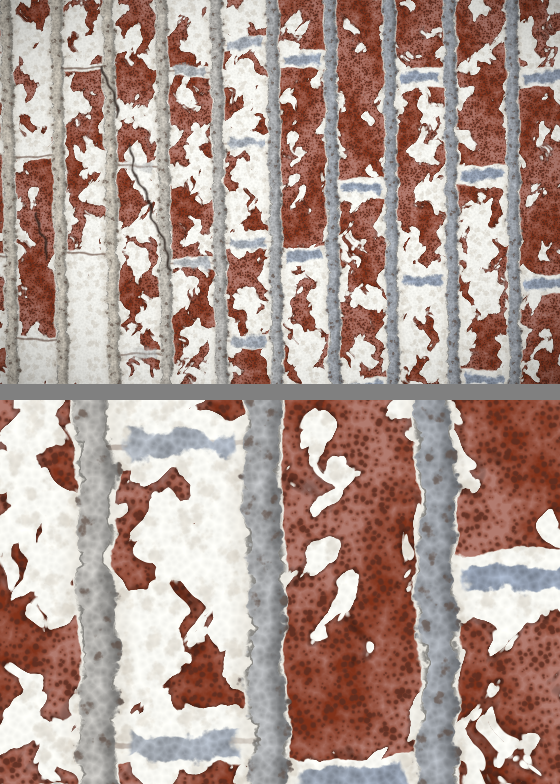
Top: the whole. Bottom: its middle third, enlarged.
This texture is drawn by a Shadertoy shader. Its source:

```glsl
// Weathered wall of upright bricks in columns that widen to the right, under flaking
// white paint. Columns come from a quadratic spacing rule; layered cellular noise
// decides where paint has chipped, and sines make every straight edge wander.

const vec3 PAINT = vec3(0.95, 0.95, 0.93);
const vec3 DIRTY_PAINT = vec3(0.79, 0.76, 0.71);
const vec3 CLAY = vec3(0.49, 0.19, 0.10);
const vec3 CLAY_DARK = vec3(0.33, 0.17, 0.13);
const vec3 CLAY_HAZE = vec3(0.70, 0.50, 0.46);
const vec3 MORTAR_WARM = vec3(0.75, 0.71, 0.64);
const vec3 MORTAR_COOL = vec3(0.55, 0.57, 0.60);
const vec3 CREVICE = vec3(0.17, 0.13, 0.11);

// Height of the first joint in each column, measured from the top
const float FIRST_JOINT[11] = float[11](
    0.20, 0.407, 0.176, 0.432, 0.186, 0.115, 0.155, 0.49, 0.203, 0.455, 0.20);

// Paint coverage of up to four bricks per column, top to bottom
const vec4 COVERAGE[11] = vec4[11](
    vec4(0.6, 0.3, 0.4, 0.4), vec4(0.72, 0.05, 1.2, 1.0), vec4(0.5, 0.5, 1.2, 1.0),
    vec4(0.35, 0.5, 0.85, 1.0), vec4(0.55, 0.3, 0.5, 1.0), vec4(0.7, 0.6, 0.6, 0.4),
    vec4(0.2, 0.1, 0.75, 1.0), vec4(0.0, 0.3, 1.0, 1.0), vec4(0.0, 0.4, 0.8, 1.0),
    vec4(0.2, 0.55, 0.6, 1.0), vec4(0.5, 0.1, 0.2, 1.0));

vec2 hash2(vec2 p) {
    vec3 q = fract(p.xyx * vec3(0.1031, 0.1030, 0.0973));
    q += dot(q, q.yzx + 33.33);
    return fract((q.xx + q.yz) * q.zy);
}

// Distance to the nearest scattered point
float cellular(vec2 p) {
    vec2 cell = floor(p), f = p - cell;
    float nearest = 4.0;
    for (int j = -1; j <= 1; j++)
        for (int i = -1; i <= 1; i++) {
            vec2 o = vec2(i, j);
            vec2 d = o + hash2(cell + o + 50.0) - f;
            nearest = min(nearest, dot(d, d));
        }
    return sqrt(nearest);
}

// Four octaves of cellular noise, averaging about 0.44
float layered(vec2 p) {
    float sum = 0.0, weight = 0.533;
    for (int i = 0; i < 4; i++) {
        sum += weight * cellular(p);
        p = mat2(1.6, 1.2, -1.2, 1.6) * p + 3.7;
        weight *= 0.5;
    }
    return sum;
}

vec2 wander(vec2 p) {
    return 0.009 * sin(p.yx * vec2(43.0, 37.0) + p * 21.0)
         + 0.004 * sin(p.yx * vec2(127.0, 113.0) + p * 61.0);
}

float segment(vec2 p, vec2 a, vec2 b) {
    vec2 ab = b - a;
    return length(p - a - ab * clamp(dot(p - a, ab) / dot(ab, ab), 0.0, 1.0));
}

float below(float value, float edge, float soft) {
    return 1.0 - smoothstep(edge - soft, edge + soft, value);
}

void mainImage(out vec4 fragColor, in vec2 fragCoord) {
    vec2 p = fragCoord / iResolution.y;
    p.y = 1.0 - p.y;
    float pixel = 1.0 / iResolution.y;
    vec2 warp = wander(p);
    float side = smoothstep(0.25, 0.95, p.x);   // warm left, cool right

    // Column grid: leaning lines whose spacing grows steadily
    float x = p.x - (p.y - 0.5) * (0.02 - 0.008 * p.x) + 0.25 * warp.x;
    float root = sqrt(max(1143.0 + 528.0 * x, 1.0));
    float across = root - 34.0, f = fract(across);
    int column = clamp(int(floor(across)) + 1, 0, 10);
    float offLine = (f < 0.5 ? f : f - 1.0) * root / 264.0;
    float dx = abs(offLine);

    // Bricks along each column; the middle column is laid with short ones
    float brickLength = column == 5 ? 0.258 : 0.47 + 0.007 * float(column);
    float along = (p.y + 0.3 * warp.y - FIRST_JOINT[column]) / brickLength;
    int row = clamp(int(floor(along)) + 1, 0, 3);
    float g = fract(along);
    float dy = min(g, 1.0 - g) * brickLength;
    vec2 brickId = vec2(column, row);

    // Noise fields
    float chips = layered((p + warp) * vec2(13.0, 10.0) + brickId * 5.3);
    float rough = layered(p * 38.0 + 9.0);
    float grain = cellular(p * 150.0);
    float ragged = (rough - 0.44) * 0.02;

    // Paint, dirtier close to the joints
    float dirt = below(rough, 0.34, 0.10) * 0.45 + below(dx, 0.025, 0.012) * 0.35;
    vec3 color = mix(PAINT, DIRTY_PAINT, clamp(dirt, 0.0, 1.0)) * (0.97 + 0.07 * grain);

    // Bare clay with a pale bloom and dark pits
    float inset = min(dx - 0.018, dy - mix(0.008, 0.026, side)) + 0.5 * ragged;
    float threshold = 0.44 + (COVERAGE[column][row] - 0.5) * 0.36
                    + 0.07 * below(inset, 0.008, 0.010);
    float bare = smoothstep(-8.0 * pixel, 8.0 * pixel, chips - threshold);
    float bloom = 0.5 + 0.28 * sin(p.y * 19.0 + brickId.x * 2.3 + 2.0 * sin(p.x * 23.0))
                + 1.5 * (rough - 0.44);
    vec3 clay = mix(CLAY, CLAY_HAZE, clamp(bloom * (0.45 + 0.9 * grain), 0.0, 0.9));
    clay = mix(clay, CLAY_DARK, 0.75 * below(grain * 0.5 + rough * 0.5, 0.33, 0.08));
    clay *= 0.72 + 0.28 * smoothstep(0.0, 0.06, chips - threshold);
    color = mix(color, clay, bare * smoothstep(-pixel, pixel, inset));

    // Cross joints: hairlines on the left, cool grey patches on the right
    float hairline = below(dy, 0.002 + 0.2 * abs(ragged), pixel) * (1.0 - side);
    color = mix(color, CREVICE * 2.4, 0.7 * hairline);
    vec3 mortar = mix(MORTAR_WARM, MORTAR_COOL, 0.25 + 0.75 * side);
    mortar *= 0.72 + 0.45 * rough + 0.25 * grain;
    float patchy = 0.5 + 0.5 * sin(p.x * 31.0 + brickId.y * 1.9);
    float joint = below(dy + ragged, 0.008 + 0.008 * patchy, 2.0 * pixel)
                * smoothstep(0.25, 0.5, p.x) * smoothstep(0.024, 0.030, dx + ragged);
    color = mix(color, mortar * vec3(1.0, 1.04, 1.10), joint);

    // Upright joints, raised and shaded toward their right side
    float seam = below(dx + 1.2 * ragged, 0.0145, 1.5 * pixel);
    mortar *= 1.04 - 0.28 * smoothstep(0.0, 0.014, offLine);
    mortar = mix(mortar, CREVICE * 2.0, 0.6 * below(rough, 0.24, 0.06));
    color = mix(color, mortar, 0.95 * seam);
    float rim = below(abs(dx + 1.2 * ragged - 0.0155), 0.0012, pixel);
    color *= 1.0 - 0.4 * rim * smoothstep(0.38, 0.55, rough);

    // Deep cracks
    vec2 q = p + 0.7 * warp;
    float crack = min(segment(q, vec2(0.27, 0.18), vec2(0.31, 0.30)),
                  min(segment(q, vec2(0.33, 0.38), vec2(0.45, 0.70)),
                      segment(q, vec2(0.10, 0.56), vec2(0.12, 0.67))));
    color = mix(color, CREVICE, 0.85 * below(crack, 0.003 + 0.3 * ragged, 1.5 * pixel));

    // Darkened corners
    vec2 c = fragCoord / iResolution.xy - 0.5;
    color *= 1.03 - 0.75 * dot(c, c) * dot(c, c) * 1.6;
    fragColor = vec4(clamp(color, 0.0, 1.0), 1.0);
}
```
